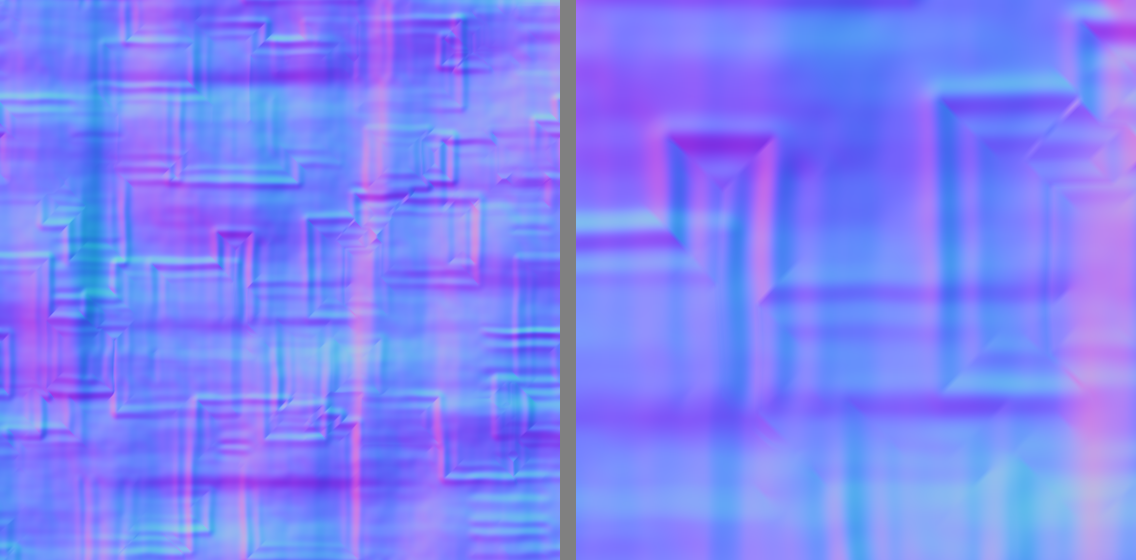
Left: the whole. Right: its middle third, enlarged.
Reproduce this texture map procedurally as a Shadertoy shader.

```glsl
vec2 hash2(vec2 p) {
    vec3 q = fract(p.xyx * vec3(0.1031, 0.1030, 0.0973));
    q += dot(q, q.yzx + 33.33);
    return fract((q.xx + q.yz) * q.zy);
}

float corner(vec2 cell, vec2 offset, vec2 f) {
    return dot(hash2(cell + offset + 91.0) * 2.0 - 1.0, f - offset);
}

float gradientNoise(vec2 p) {
    vec2 i = floor(p), f = fract(p);
    vec2 u = f * f * f * (f * (f * 6.0 - 15.0) + 10.0);
    return mix(mix(corner(i, vec2(0, 0), f), corner(i, vec2(1, 0), f), u.x),
               mix(corner(i, vec2(0, 1), f), corner(i, vec2(1, 1), f), u.x), u.y);
}

// Evenly spread points on the unit tile
vec2 spread(float k) {
    return fract(vec2(0.7549, 0.5698) * k + 0.13);
}

// Rounded distance to a box on a wrapping unit tile
float tiledBox(vec2 p, vec2 centre, vec2 halfSize) {
    vec2 q = abs(fract(p - centre + 0.5) - 0.5) - halfSize + 0.004;
    return length(max(q, 0.0)) + min(max(q.x, q.y), 0.0) - 0.004;
}

float ridge(float d, float width) {
    return exp(-d * d / (width * width));
}

// Stepped outlines: unions of overlapping boxes with a rim and an inner echo
float panels(vec2 p) {
    float h = 0.0;
    for (int g = 0; g < 12; g++) {
        float id = float(g) * 17.0 + 5.0;
        vec2 kind = hash2(vec2(id, 77.0));
        float size = mix(0.45, 1.1, kind.x), d = 1.0;
        for (int i = 0; i < 5; i++) {
            vec2 key = vec2(id + 3.0, float(i) * 13.7 + 120.0);
            vec2 shift = (hash2(key) - 0.5) * 0.32 * size;
            vec2 halfSize = mix(vec2(0.035), vec2(0.14), hash2(key.yx + 50.0)) * size;
            d = min(d, tiledBox(p, spread(float(g)) + shift, halfSize));
        }
        float fade = smoothstep(-0.25, 0.2, gradientNoise(p * 4.0 + id));
        h += fade * (0.0040 * ridge(d, 0.0085) + 0.0014 * ridge(d + 0.024, 0.007));
        h += (kind.y - 0.5) * 0.008 * smoothstep(0.012, -0.012, d);
    }
    return h;
}

// Patches of uneven parallel traces
float traces(vec2 p) {
    float h = 0.0;
    for (int k = 0; k < 14; k++) {
        vec2 key = vec2(float(k) * 11.0 + 9.0, 210.0);
        vec2 kind = hash2(key + 40.0);
        vec2 halfSize = mix(vec2(0.025), vec2(0.08), hash2(key + 80.0));
        float d = tiledBox(p, spread(float(k) + 30.5), halfSize);
        float across = kind.x < 0.5 ? p.x : p.y;
        float drift = 5.0 * gradientNoise(vec2(across * 18.0, key.x + 0.4));
        h += 0.0010 * smoothstep(0.012, -0.012, d)
           * sin(across * mix(140.0, 210.0, kind.y) + drift);
    }
    return h;
}

// Long soft steps running along either axis
float seams(vec2 p) {
    float h = 0.0;
    for (int k = 0; k < 10; k++) {
        vec2 kind = hash2(vec2(float(k) * 19.0 + 39.0, 355.0));
        vec2 q = p - spread(float(k) + 7.3);
        q = k % 2 == 0 ? q : q.yx;
        float extent = exp(-pow(abs(q.y) / mix(0.15, 0.32, kind.x), 4.0));
        float side = k % 4 < 2 ? 1.0 : -1.0;
        h += 0.0095 * side * extent * tanh(q.x / mix(0.014, 0.022, kind.y))
           * exp(-abs(q.x) * 7.0);
    }
    return h;
}

// Broad undulation, smears stretched along the axes, fine unevenness
float smears(vec2 p) {
    return 0.040 * gradientNoise(p * vec2(2.0, 5.0) + 11.0)
         + 0.044 * gradientNoise(p * vec2(5.0, 2.0) + 27.0)
         + 0.014 * gradientNoise(p * vec2(2.5, 12.0) + 3.0)
         + 0.014 * gradientNoise(p * vec2(12.0, 2.5) + 40.0)
         + 0.0013 * gradientNoise(p * vec2(6.0, 40.0) + 70.0)
         + 0.0013 * gradientNoise(p * vec2(40.0, 6.0) + 20.0)
         + 0.0012 * gradientNoise(p * 36.0);
}

float height(vec2 p) {
    vec2 wobble = vec2(gradientNoise(p * 17.0), gradientNoise(p * 17.0 + 60.0));
    vec2 q = p + 0.004 * wobble;
    return panels(q) + traces(q) + seams(p) + smears(p);
}

void mainImage(out vec4 fragColor, in vec2 fragCoord) {
    vec2 p = fragCoord / iResolution.y;
    vec2 e = vec2(0.002, 0.0);
    vec2 slope = vec2(height(p + e.xy) - height(p - e.xy),
                      height(p + e.yx) - height(p - e.yx)) / (2.0 * e.x);

    // Tangent-space normal, red axis mirrored
    vec3 normal = normalize(vec3(slope.x - 0.03, 0.01 - slope.y, 1.0));
    fragColor = vec4(0.5 + 0.5 * normal, 1.0);
}
```
